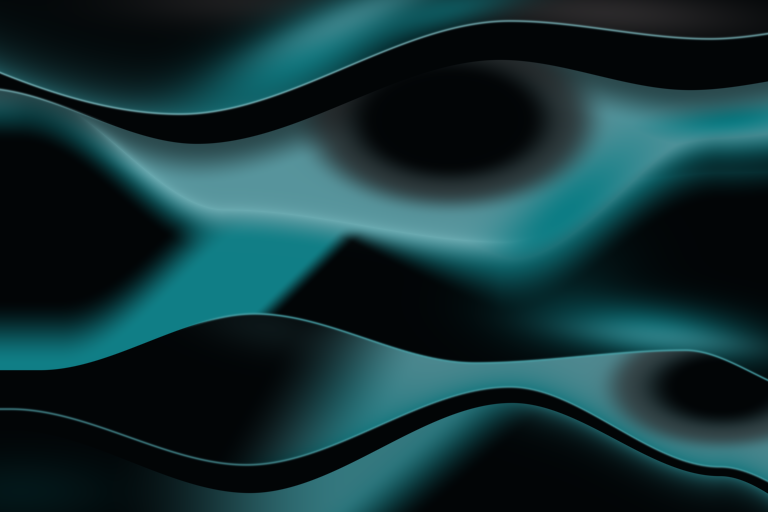
Write a WebGL 1 fragment shader that draws this background.

```glsl
precision highp float;
// Dark flowing silk sheets with teal glows, soft hollows and thin bright rims.

uniform vec2 u_resolution;

#define INK vec3(0.006, 0.018, 0.024)
#define TEAL vec3(0.05, 0.49, 0.52)
#define MIST vec3(0.34, 0.58, 0.61)
#define WARM vec3(0.18, 0.17, 0.175)
#define SHINE vec3(0.52, 0.77, 0.79)
#define RIM_WIDTH 0.0025
#define ASPECT 1.5

// Smooth wave through five turning points; flat beyond the ends.
float wave(float x, vec2 a, vec2 b, vec2 c, vec2 d, vec2 e) {
  return a.y + (b.y - a.y) * smoothstep(a.x, b.x, x)
             + (c.y - b.y) * smoothstep(b.x, c.x, x)
             + (d.y - c.y) * smoothstep(c.x, d.x, x)
             + (e.y - d.y) * smoothstep(d.x, e.x, x);
}

// Soft tilted ellipse of light.
float glow(vec2 p, vec2 centre, vec2 radii, float tilt) {
  vec2 d = p - centre;
  float c = cos(tilt), s = sin(tilt);
  vec2 q = vec2(c * d.x + s * d.y, c * d.y - s * d.x) / radii;
  return exp(-dot(q, q));
}

float cover(float d) {
  float aa = 0.8 / u_resolution.y;
  return smoothstep(-aa, aa, d);
}

float rim(float d) {
  return exp(-d * d / (RIM_WIDTH * RIM_WIDTH));
}

vec3 topSheet(vec2 p, float depth) {
  vec3 color = mix(INK, WARM, 0.6 * glow(p, vec2(0.48, 0.0), vec2(0.25, 0.05), 0.0));
  color = mix(color, WARM * 1.2, 0.75 * glow(p, vec2(1.18, 0.025), vec2(0.28, 0.05), 0.05));
  float edgeGlow = exp(-max(depth, 0.0) / 0.045) * (1.0 - smoothstep(0.4, 0.8, p.x));
  color = mix(color, mix(TEAL, MIST, 0.5), 0.6 * edgeGlow);
  color = mix(color, TEAL, 0.9 * glow(p, vec2(0.60, 0.105), vec2(0.26, 0.075), -0.5));
  color = mix(color, MIST, 0.6 * glow(p, vec2(0.68, 0.04), vec2(0.17, 0.035), -0.4));
  return mix(color, TEAL, 0.55 * glow(p, vec2(0.88, 0.02), vec2(0.15, 0.035), -0.25));
}

vec3 middleSheet(vec2 p, float depth, float below) {
  // Lit cloth: mist above the crease, teal beneath it
  float teal = 0.95 * smoothstep(-0.01, 0.06, below);
  teal = max(teal, glow(p, vec2(1.10, 0.42), vec2(0.20, 0.065), -0.72));
  teal = max(teal, glow(p, vec2(1.43, 0.235), vec2(0.16, 0.03), -0.1));
  vec3 light = mix(MIST, TEAL, teal) * mix(0.5, 1.0, smoothstep(0.0, 0.08, depth));

  // Hollows on either side of the diagonal limb
  float limb = 0.693 - 0.293 * smoothstep(0.117, 0.566, p.x);
  float left = smoothstep(0.0, 0.10, below) * smoothstep(-0.02, 0.11, limb - p.y);
  float fold = dot(p - vec2(0.668, 0.441), vec2(0.70, 0.72));
  float softness = clamp(0.03 + 0.35 * (p.x - 0.664), 0.03, 0.14);
  float right = smoothstep(0.0, 0.04, fold) * smoothstep(0.0, softness, below);
  vec3 color = mix(light, INK, max(left, right));

  // Upper hollow with a warm border
  float e = length((p - vec2(0.879, 0.234)) / vec2(0.244, 0.146));
  color = mix(color, INK, 1.0 - smoothstep(0.6, 1.3, e));
  float border = (e - 0.95) * 5.0;
  color = mix(color, WARM, 0.55 * exp(-border * border));

  // Shine on the crease, then glows in the lower right
  float span = smoothstep(0.12, 0.24, p.x) * (1.0 - smoothstep(0.90, 1.06, p.x));
  color = mix(color, SHINE, 0.45 * span * exp(-abs(below) / 0.012));
  color = mix(color, TEAL, 0.18 * glow(p, vec2(1.09, 0.55), vec2(0.14, 0.12), 0.0));
  color = mix(color, TEAL, 0.85 * glow(p, vec2(1.28, 0.65), vec2(0.20, 0.055), 0.12));
  return mix(color, MIST, 0.4 * glow(p, vec2(1.30, 0.66), vec2(0.17, 0.025), 0.1));
}

vec3 lowerSheet(vec2 p, float height) {
  float lit = smoothstep(0.49, 0.78, p.x + 0.6 * (p.y - 0.77));
  vec3 light = mix(MIST, TEAL, 0.8 * exp(-max(height, 0.0) / 0.03));
  light = mix(light, TEAL, 0.5 * glow(p, vec2(0.66, 0.78), vec2(0.12, 0.12), 0.0));
  vec3 color = mix(INK, light, 0.92 * lit);
  color = mix(color, MIST, 0.12 * glow(p, vec2(0.52, 0.64), vec2(0.14, 0.05), 0.2));
  float e = length((p - vec2(1.41, 0.755)) / vec2(0.19, 0.10));
  color = mix(color, INK, 1.0 - smoothstep(0.45, 1.3, e));
  float border = (e - 0.95) * 4.5;
  return mix(color, WARM * 1.2, 0.5 * exp(-border * border));
}

vec3 bottomSheet(vec2 p, float depth) {
  float side = dot(p - vec2(0.967, 0.81), vec2(0.65, 0.76));
  float lit = (1.0 - smoothstep(-0.06, 0.06, side)) * smoothstep(0.20, 0.68, p.x);
  vec3 light = mix(MIST, TEAL, 0.35 + 0.5 * smoothstep(-0.09, 0.02, side));
  vec3 color = mix(INK, light, 0.85 * lit);
  float edgeGlow = exp(-max(depth, 0.0) / 0.024) * smoothstep(0.90, 1.08, p.x);
  color = mix(color, mix(TEAL, MIST, 0.4), 0.65 * edgeGlow);
  return mix(color, TEAL, 0.15 * glow(p, vec2(0.04, 0.96), vec2(0.2, 0.07), 0.0));
}

void main() {
  // Height is one unit; y runs down from the top
  vec2 uv = gl_FragCoord.xy / u_resolution;
  vec2 p = vec2(uv.x * ASPECT, 1.0 - uv.y);

  // Signed depth below each flowing edge
  float top = p.y - wave(p.x, vec2(-0.82, -0.152), vec2(0.352, 0.223), vec2(0.996, 0.041), vec2(1.387, 0.076), vec2(1.68, 0.045));
  float band = p.y - wave(p.x, vec2(-0.04, 0.172), vec2(0.385, 0.281), vec2(0.977, 0.117), vec2(1.348, 0.176), vec2(1.68, 0.137));
  float crease = p.y - wave(p.x, vec2(0.04, 0.18), vec2(0.44, 0.41), vec2(0.986, 0.473), vec2(1.406, 0.254), vec2(1.68, 0.235));
  float middle = p.y - wave(p.x, vec2(0.078, 0.723), vec2(0.498, 0.613), vec2(0.928, 0.709), vec2(1.338, 0.684), vec2(1.60, 0.771));
  float low = p.y - wave(p.x, vec2(0.02, 0.799), vec2(0.482, 0.908), vec2(0.996, 0.756), vec2(1.406, 0.912), vec2(1.68, 1.016));
  float foot = p.y - wave(p.x, vec2(0.02, 0.84), vec2(0.488, 0.963), vec2(1.0, 0.787), vec2(1.406, 0.93), vec2(1.68, 1.055));

  // Stack the sheets from top to bottom, with black bands between
  vec3 color = mix(topSheet(p, -top), INK, cover(top));
  color = mix(color, middleSheet(p, band, crease), cover(band));
  color = mix(color, lowerSheet(p, -low), cover(middle));
  color = mix(color, INK, cover(low));
  color = mix(color, bottomSheet(p, foot), cover(foot));

  // Thin rims
  color = mix(color, SHINE, 0.65 * rim(top));
  color = mix(color, SHINE, 0.6 * rim(band) * (1.0 - smoothstep(0.05, 0.25, p.x)));
  color = mix(color, mix(TEAL, SHINE, 0.5), 0.75 * rim(middle) * smoothstep(0.34, 0.44, p.x));
  color = mix(color, mix(TEAL, SHINE, 0.6), 0.6 * rim(low));
  gl_FragColor = vec4(color, 1.0);
}
```
